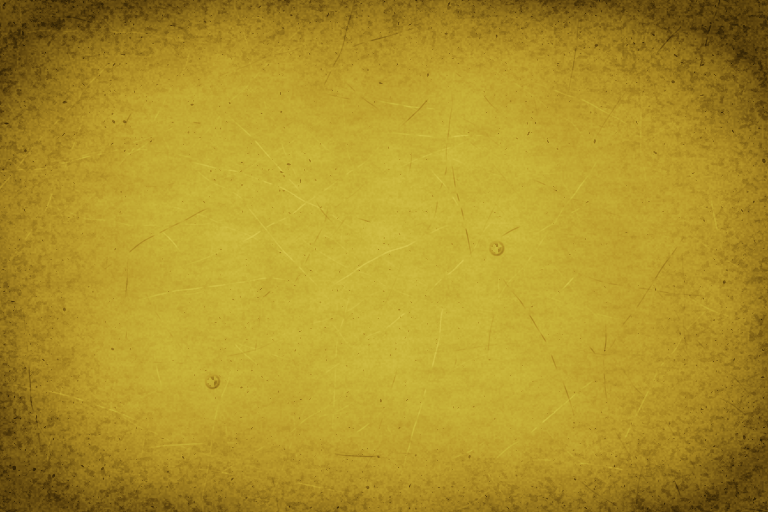
Give the GLSL for this texture, as a WebGL 2 fragment shader.

```glsl
#version 300 es
precision highp float;

uniform vec2 u_resolution;
out vec4 fragColor;

const float PI = 3.14159;

vec3 hash(vec2 c) {
    vec3 v = fract(c.xyx * vec3(0.1031, 0.1030, 0.0973));
    v += dot(v, v.yxz + 33.33);
    return fract((v.xxy + v.yzz) * v.zyx);
}

float noise(vec2 p) {
    vec2 i = floor(p), f = fract(p);
    f = f * f * (3.0 - 2.0 * f);
    float low = mix(hash(i).x, hash(i + vec2(1, 0)).x, f.x);
    float high = mix(hash(i + vec2(0, 1)).x, hash(i + vec2(1, 1)).x, f.x);
    return mix(low, high, f.y);
}

float fbm(vec2 p) {
    float sum = 0.0, gain = 0.5;
    for (int i = 0; i < 4; i++) {
        sum += gain * noise(p);
        p = mat2(1.6, 1.2, -1.2, 1.6) * p + 17.3;
        gain *= 0.5;
    }
    return sum / 0.9375;
}

vec2 rotate(vec2 p, float angle) {
    float c = cos(angle), s = sin(angle);
    return vec2(c * p.x + s * p.y, c * p.y - s * p.x);
}

float line(float dist, float width, float pixel) {
    return 1.0 - smoothstep(0.0, width + 0.5 * pixel, abs(dist));
}

// Curved, worn hairline; most are faint
float scratch(vec2 p, float seed, float aspect, float reach, float width, float pixel) {
    vec3 place = hash(vec2(seed, 1.7)), form = hash(vec2(seed, 9.2));
    vec2 q = rotate(p - place.xy * vec2(aspect, 1.0), place.z * PI);
    float extent = reach * mix(0.12, 1.0, form.x * form.x);
    if (abs(q.x) > extent) return 0.0;
    float wobble = 0.008 * (noise(vec2(q.x * 22.0, seed)) - 0.5);
    float y = q.y - (form.y - 0.5) * 1.5 * q.x * q.x - wobble;
    float fade = 1.0 - smoothstep(0.3, 1.0, abs(q.x) / extent);
    float wear = smoothstep(0.2, 0.75, noise(vec2(q.x * 70.0, seed + 5.0)));
    return line(y, width, pixel) * fade * wear * mix(0.2, 1.0, form.z * form.z);
}

// One small elongated fleck in some of the grid cells
float flecks(vec2 p, float scale, float density, float pixel) {
    vec2 cell = floor(p * scale);
    vec3 place = hash(cell + scale), form = hash(cell + scale + 71.0);
    vec2 q = rotate(fract(p * scale) - mix(vec2(0.3), vec2(0.7), place.xy), form.x * PI);
    q.y *= mix(1.2, 4.0, form.y);
    float radius = mix(0.07, 0.22, form.z * form.z);
    float soft = 0.7 * pixel * scale;
    return step(place.z, density) * (1.0 - smoothstep(radius - soft, radius + soft, length(q)));
}

// Small round impression with a broken dark rim
float dent(vec2 p, float radius, float pixel) {
    float r = length(p);
    float lit = dot(p, vec2(-0.6, 0.8)) / max(r, 0.001);
    float rim = line(r - radius, 0.003, pixel) * (0.9 * lit - 1.3);
    float pits = smoothstep(0.45, 0.65, noise(p * 210.0 + 40.0));
    return rim - 2.0 * pits * (1.0 - smoothstep(0.5, 1.0, r / radius));
}

vec3 ramp(float tone) {
    const vec3 shades[8] = vec3[8](
        vec3(0.20, 0.14, 0.02), vec3(0.32, 0.23, 0.04), vec3(0.44, 0.33, 0.07),
        vec3(0.55, 0.43, 0.10), vec3(0.65, 0.52, 0.13), vec3(0.73, 0.61, 0.17),
        vec3(0.78, 0.70, 0.22), vec3(0.84, 0.77, 0.30));
    float t = clamp(tone + 1.0, 0.0, 6.99);
    int i = int(t);
    return mix(shades[i], shades[i + 1], fract(t));
}

void main() {
    float pixel = 1.0 / u_resolution.y;
    float aspect = u_resolution.x * pixel;
    vec2 p = gl_FragCoord.xy * pixel;

    // Rounded, uneven vignette
    vec2 q = abs(2.0 * (gl_FragCoord.xy / u_resolution - vec2(0.488, 0.485)));
    float d = pow(q.x * q.x * q.x + q.y * q.y * q.y, 1.0 / 3.0);
    d += 0.14 * (fbm(p * 5.0) - 0.5);
    float edge = smoothstep(0.6, 1.1, d);
    float tone = max(5.2 - 1.65 * d * d - 1.2 * pow(d, 8.0), 0.6);

    // Mottling, horizontal fibres and grain
    tone += 0.9 * (fbm(p * 9.0 + 30.0) - 0.5);
    tone += 0.6 * (fbm(p * vec2(16.0, 80.0)) - 0.5);
    tone += mix(0.45, 1.0, edge) * (noise(p * 290.0) - 0.5);
    tone -= mix(0.25, 1.0, edge) * smoothstep(0.5, 0.75, fbm(p * vec2(105.0, 125.0)));

    // Fine dark flecks, gathered in patches and along the borders
    float patches = smoothstep(0.4, 0.7, fbm(p * 4.0 + 60.0));
    float density = 0.03 + 0.12 * patches + 0.22 * edge;
    tone -= 2.2 * flecks(p, 52.0, density * 0.4, pixel);
    tone -= 1.6 * flecks(p + 3.1, 97.0, density, pixel);

    // Pale and dark scratches
    for (int i = 0; i < 130; i++)
        tone += 0.95 * scratch(p, float(i) + 3.0, aspect, 0.36, 0.0017, pixel);
    for (int i = 0; i < 90; i++)
        tone -= 1.6 * scratch(p, float(i) + 211.0, aspect, 0.24, 0.0015, pixel);

    // Dents
    for (int i = 0; i < 2; i++)
        tone += dent(p - mix(vec2(0.415, 0.255), vec2(0.97, 0.515), float(i)), 0.013, pixel);

    fragColor = vec4(ramp(tone), 1.0);
}
```
